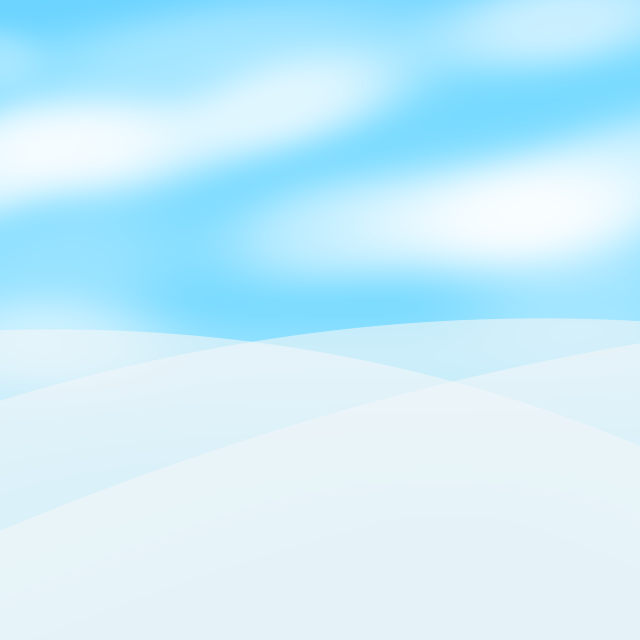
Give the GLSL for this background, as a three.js fragment shader.

```glsl
// Translucent snow hills beneath a bright blue sky with soft drifting clouds.
varying vec2 vUv;

// Colours
const vec3 ZENITH_BLUE = vec3(0.42, 0.83, 1.00);
const vec3 SKY_BLUE    = vec3(0.47, 0.855, 1.00);
const vec3 CLOUD_WHITE = vec3(0.99, 0.996, 1.00);
const vec3 SNOW        = vec3(0.948, 0.964, 0.970);

// Clouds: centre x, centre y, half width, half height
const vec4 LEFT_BANK    = vec4(0.130, 0.772, 0.200, 0.086);
const vec4 LEFT_TAIL    = vec4(-0.02, 0.735, 0.120, 0.085);
const vec4 LEFT_ARM     = vec4(0.440, 0.836, 0.205, 0.076);
const vec4 RIGHT_BANK   = vec4(0.810, 0.662, 0.245, 0.096);
const vec4 RIGHT_CREST  = vec4(0.980, 0.735, 0.220, 0.085);
const vec4 RIGHT_WING   = vec4(0.530, 0.640, 0.180, 0.082);
const vec4 TOP_BANK     = vec4(0.880, 0.968, 0.210, 0.073);
const vec4 TOP_VEIL     = vec4(0.350, 0.930, 0.300, 0.070);
const vec4 CORNER_PUFF  = vec4(-0.02, 0.905, 0.085, 0.050);
const vec4 LOW_BANK     = vec4(0.080, 0.465, 0.185, 0.075);
const vec4 LOW_VEIL     = vec4(0.080, 0.570, 0.210, 0.100);
const vec4 HORIZON_PUFF = vec4(0.920, 0.525, 0.190, 0.085);

// Hill crests: cubic coefficients of x, from constant to cube
const vec4 LEFT_CREST  = vec4(0.484, 0.0308, -0.1841, -0.0277);
const vec4 BACK_CREST  = vec4(0.374, 0.3042, -0.1800, 0.0);
const vec4 FRONT_CREST = vec4(0.1706, 0.418, -0.1250, 0.0);

const float HILL_OPACITY  = 0.60;
const float HILL_FADE     = 0.12;   // opacity lost with depth below a crest
const float FADE_DEPTH    = 0.25;
const float EDGE_SOFTNESS = 0.001;
const float HORIZON_HAZE  = 0.24;

// Share of blue left after a soft, tilted elliptical cloud covers it.
float clearance(vec2 p, vec4 cloud, float slope, float density) {
  vec2 offset = p - cloud.xy;
  offset.y -= slope * offset.x;
  vec2 q = offset / cloud.zw;
  return 1.0 - density * exp(-pow(dot(q, q), 1.5));
}

vec3 skyColor(vec2 p) {
  vec3 blue = mix(SKY_BLUE, ZENITH_BLUE, smoothstep(0.90, 1.0, p.y));
  float clear = 1.0 - HORIZON_HAZE * (1.0 - smoothstep(0.43, 0.54, p.y));

  // Main banks
  clear *= clearance(p, LEFT_BANK, 0.08, 0.92);
  clear *= clearance(p, LEFT_TAIL, 0.30, 0.65);
  clear *= clearance(p, LEFT_ARM, 0.24, 0.78);
  clear *= clearance(p, RIGHT_BANK, 0.06, 0.95);
  clear *= clearance(p, RIGHT_CREST, 0.25, 0.60);
  clear *= clearance(p, RIGHT_WING, 0.12, 0.52);
  clear *= clearance(p, TOP_BANK, 0.14, 0.64);

  // Thin veils
  clear *= clearance(p, TOP_VEIL, 0.14, 0.34);
  clear *= clearance(p, CORNER_PUFF, 0.0, 0.32);
  clear *= clearance(p, LOW_BANK, 0.0, 0.52);
  clear *= clearance(p, LOW_VEIL, 0.20, 0.24);
  clear *= clearance(p, HORIZON_PUFF, 0.10, 0.30);
  return mix(CLOUD_WHITE, blue, clear);
}

// Lay a veil of snow below a crest, thinning slightly with depth.
vec3 addHill(vec3 color, vec2 p, vec4 crest) {
  float height = dot(crest, vec4(1.0, p.x, p.x * p.x, p.x * p.x * p.x));
  float depth = height - p.y;
  float cover = smoothstep(-EDGE_SOFTNESS, EDGE_SOFTNESS, depth);
  float opacity = HILL_OPACITY - HILL_FADE * smoothstep(0.0, FADE_DEPTH, depth);
  return mix(color, SNOW, cover * opacity);
}

void main() {
  vec3 color = skyColor(vUv);
  color = addHill(color, vUv, BACK_CREST);
  color = addHill(color, vUv, LEFT_CREST);
  color = addHill(color, vUv, FRONT_CREST);
  gl_FragColor = vec4(color, 1.0);
}
```
